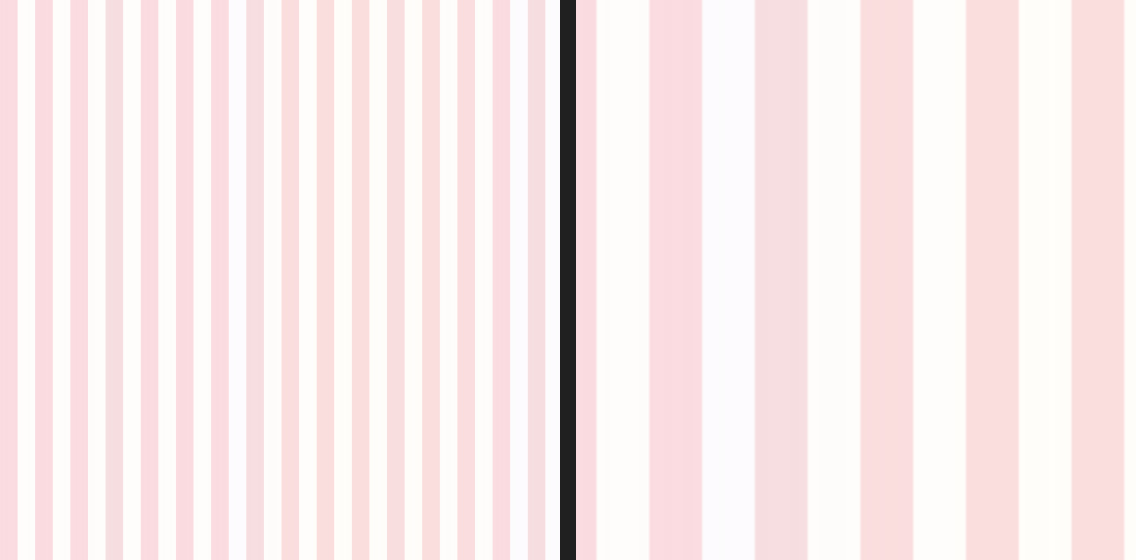
Left, the full canvas; right, a detail of the centre.
This pattern is drawn by a Shadertoy shader. Its source:

```glsl
// Soft vertical candy stripes in pale pink and warm white, with slight tint shifts.
const float PERIOD = 0.06283;      // stripe pair width, in canvas widths
const float PINK_SHARE = 0.5;      // pink part of each pair
const float EDGE_SOFTNESS = 0.0011;
const float STREAK_WIDTH = 0.004;
const float STREAK_STRENGTH = 0.005;
const vec3 ROSE = vec3(0.980, 0.862, 0.880);
const vec3 PEACH = vec3(0.980, 0.870, 0.868);
const vec3 DUSTY = vec3(0.965, 0.872, 0.880);
const vec3 IVORY = vec3(1.000, 0.994, 0.980);
const vec3 COOL_WHITE = vec3(0.992, 0.985, 0.992);

float hash(float n) {
    return fract(sin(n * 12.9898 + 4.13) * 43758.5453);
}

// Smooth one-dimensional noise in 0..1
float noise(float x) {
    float i = floor(x);
    float f = fract(x);
    return mix(hash(i), hash(i + 1.0), f * f * (3.0 - 2.0 * f));
}

vec3 pinkTint(float index) {
    float warmth = smoothstep(6.5, 8.5, index) * (1.0 - smoothstep(12.5, 14.0, index));
    float dusty = step(2.5, mod(index, 4.0)) * (1.0 - 0.6 * warmth);
    return mix(mix(ROSE, PEACH, warmth), DUSTY, dusty);
}

vec3 whiteTint(float index) {
    float cool = 1.0 - step(0.5, abs(mod(index, 8.0) - 6.0));
    cool = max(cool, step(14.5, index));
    return mix(IVORY, COOL_WHITE, max(cool, 0.5 * hash(index + 31.0)));
}

void mainImage(out vec4 fragColor, in vec2 fragCoord) {
    vec2 uv = fragCoord / iResolution.xy;
    float index = floor(uv.x / PERIOD);
    float local = fract(uv.x / PERIOD);

    // Signed distance to the pink band, positive inside
    float bandDistance = (0.5 * PINK_SHARE - abs(local - 0.5 * PINK_SHARE)) * PERIOD;
    // The next band's left edge bleeds into the end of this pair
    float nextDistance = (local - 1.0) * PERIOD;
    float soft = max(EDGE_SOFTNESS, 0.6 / iResolution.x);
    float pink = smoothstep(-soft, soft, max(bandDistance, nextDistance));

    // Each pair has its own pink and white
    float pinkIndex = index + step(0.75, local);
    float whiteIndex = index - 1.0 + step(0.25, local);
    vec3 color = mix(whiteTint(whiteIndex), pinkTint(pinkIndex), pink);

    // Faint lengthwise streaks
    float streak = noise(uv.x / STREAK_WIDTH) - 0.5;
    color += STREAK_STRENGTH * streak * vec3(0.3, 1.0, 0.8);

    fragColor = vec4(clamp(color, 0.0, 1.0), 1.0);
}
```
